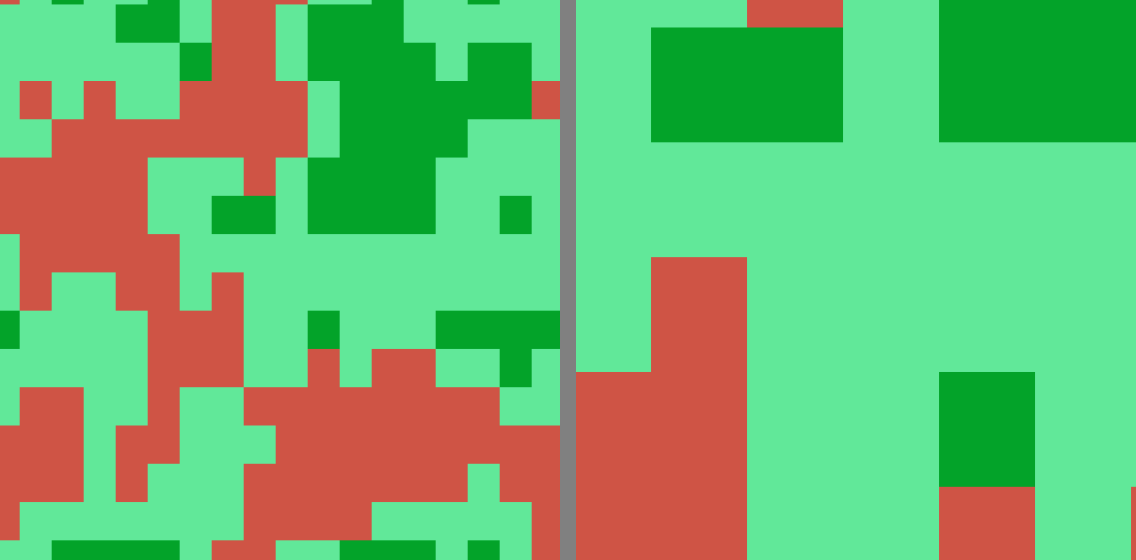
Left: the whole. Right: its middle third, enlarged.
Write a WebGL 2 fragment shader that draws this pattern.

```glsl
#version 300 es
precision highp float;

uniform vec2 u_resolution;
out vec4 fragColor;

const vec3 LIGHT_GREEN = vec3(0.38, 0.91, 0.60);
const vec3 BRICK_RED = vec3(0.81, 0.33, 0.27);
const vec3 DEEP_GREEN = vec3(0.01, 0.64, 0.16);

const vec2 GRID = vec2(17.5, 14.63);       // cells across the canvas
const vec2 GRID_OFFSET = vec2(0.385, 0.486);
const float RED_BELOW = -0.37;             // thresholds in standard deviations
const float DEEP_ABOVE = 0.86;
const int MAX_WAVE = 6;                    // highest wave count per side
const float PATCH_SCALE = 4.0;             // larger gives smaller patches
const float DIAGONAL_LEAN = 1.3;           // favours patches rising rightwards
const float CELL_JITTER = 0.8;
const float TAU = 6.2831853;

float hash(vec2 p) {
    return fract(sin(dot(p, vec2(127.1, 311.7))) * 43758.5453);
}

// Sum of random-phase waves with zero mean and unit variance over the canvas
float patchField(vec2 uv) {
    float sum = 0.0;
    float power = 0.0;
    for (int y = 0; y <= MAX_WAVE; y++) {
        for (int x = -MAX_WAVE; x <= MAX_WAVE; x++) {
            if (y == 0 && x <= 0) continue;
            vec2 wave = vec2(x, y);
            float amplitude = 1.0 / (dot(wave, wave) + PATCH_SCALE);
            if (x * y < 0) amplitude *= DIAGONAL_LEAN;
            sum += amplitude * cos(TAU * (dot(wave, uv) + hash(wave)));
            power += 0.5 * amplitude * amplitude;
        }
    }
    return sum * inversesqrt(power);
}

// One flat colour per cell, from three bands of the field
vec3 cellColor(vec2 cell) {
    vec2 center = (cell + 0.5 - GRID_OFFSET) / GRID;
    float value = patchField(center) + CELL_JITTER * (hash(cell + 40.0) - 0.5);
    if (value < RED_BELOW) return BRICK_RED;
    return value > DEEP_ABOVE ? DEEP_GREEN : LIGHT_GREEN;
}

// Blends neighbouring cells by their coverage of the pixel
vec3 smoothCells(vec2 p, vec2 pixel) {
    vec2 low = floor(p - 0.5 * pixel);
    vec2 high = floor(p + 0.5 * pixel);
    if (low == high) return cellColor(low);
    vec2 cover = clamp((p + 0.5 * pixel - high) / pixel, 0.0, 1.0);
    vec3 bottom = mix(cellColor(low), cellColor(vec2(high.x, low.y)), cover.x);
    vec3 top = mix(cellColor(vec2(low.x, high.y)), cellColor(high), cover.x);
    return mix(bottom, top, cover.y);
}

void main() {
    vec2 uv = gl_FragCoord.xy / u_resolution;
    vec2 pixel = GRID / u_resolution;
    fragColor = vec4(smoothCells(uv * GRID + GRID_OFFSET, pixel), 1.0);
}
```
